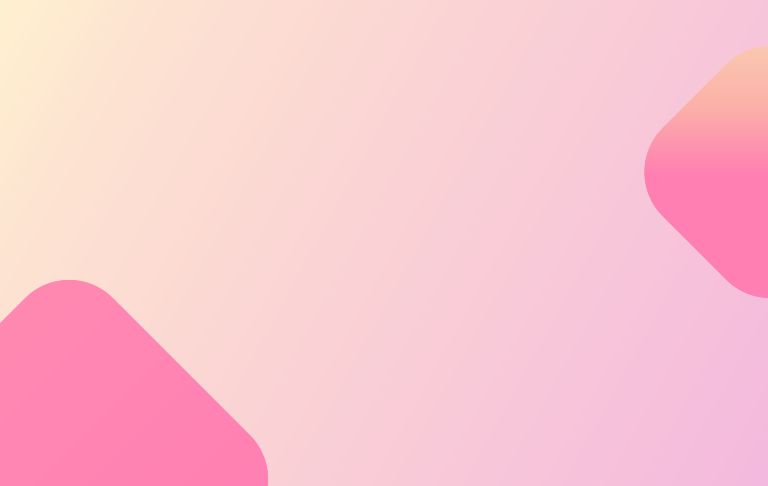
Write a Shadertoy shader that draws this background.

```glsl
// Two rounded pink diamonds on a soft cream-to-lilac diagonal gradient.

// Signed distance to a square turned by 45 degrees, with rounded corners.
float roundedDiamond(vec2 p, float halfSide, float radius) {
    vec2 turned = vec2(p.x + p.y, p.y - p.x) * 0.70710678;
    vec2 q = abs(turned) - halfSide;
    return length(max(q, 0.0)) + min(max(q.x, q.y), 0.0) - radius;
}

// Cream at the upper left, through peach and rose, to lilac at the lower right.
vec3 backdrop(float t) {
    vec3 color = mix(vec3(1.0, 0.945, 0.815), vec3(0.992, 0.89, 0.82), clamp(t / 0.15, 0.0, 1.0));
    color = mix(color, vec3(0.98, 0.82, 0.835), clamp((t - 0.15) / 0.35, 0.0, 1.0));
    return mix(color, vec3(0.957, 0.725, 0.87), clamp((t - 0.5) / 0.5, 0.0, 1.0));
}

void mainImage(out vec4 fragColor, in vec2 fragCoord) {
    vec2 p = fragCoord / iResolution.y;
    float aspect = iResolution.x / iResolution.y;
    float pixel = 1.0 / iResolution.y;

    // Diagonal background
    float slope = 0.55;
    vec3 color = backdrop((p.x + slope * (1.0 - p.y)) / (aspect + slope));

    // Lower left diamond, slightly lighter toward its upper left
    float leftEdge = roundedDiamond(p - vec2(0.142, 0.0144), 0.1993, 0.128);
    vec3 leftPink = mix(vec3(1.0, 0.54, 0.695), vec3(1.0, 0.503, 0.698),
                        clamp((p.x + 0.45 - p.y) / 0.95, 0.0, 1.0));
    color = mix(color, leftPink, smoothstep(0.5, -0.5, leftEdge / pixel));

    // Right diamond, fading from pink at its middle to peach at its top
    float rightEdge = roundedDiamond(p - vec2(aspect + 0.005, 0.646), 0.0926, 0.1286);
    vec3 rightPink = mix(vec3(1.0, 0.498, 0.698), vec3(0.985, 0.69, 0.66),
                         clamp((p.y - 0.642) / 0.138, 0.0, 1.0));
    rightPink = mix(rightPink, vec3(0.98, 0.785, 0.69), clamp((p.y - 0.78) / 0.127, 0.0, 1.0));
    color = mix(color, rightPink, smoothstep(0.5, -0.5, rightEdge / pixel));

    fragColor = vec4(color, 1.0);
}
```
